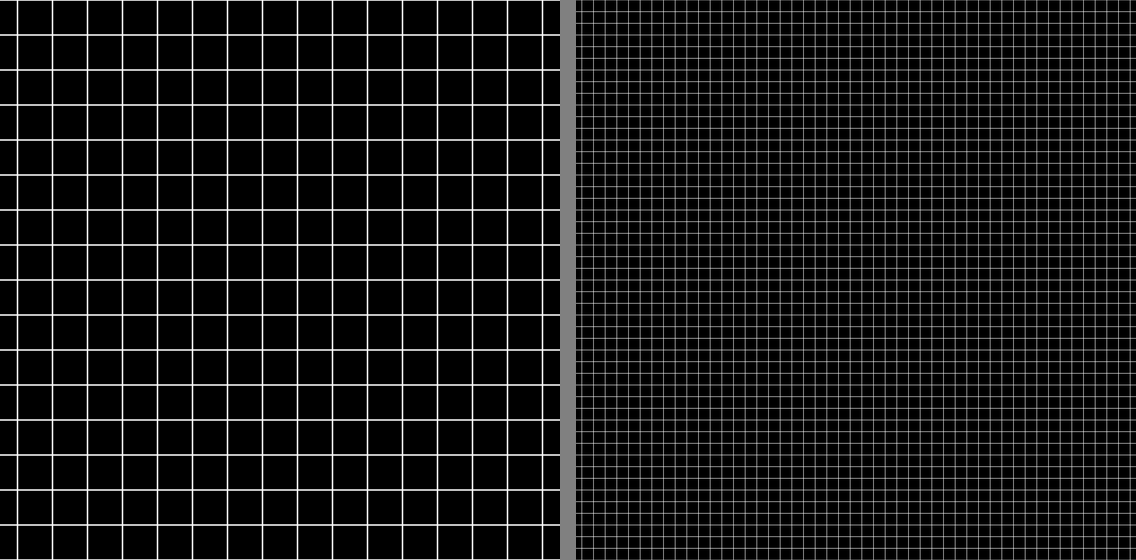
Left, the tile; right, the same tile 3 across and 3 down.
Give the GLSL for this pattern, as a WebGL 2 fragment shader.

```glsl
#version 300 es
precision highp float;
// A plain square grid of thin pale lines on black, 16 cells each way.
// Each pixel takes the exact share of its width that a line covers,
// so the lines stay even at any size and the grid tiles seamlessly.

uniform vec2 u_resolution;
out vec4 fragColor;

const vec2 REPEATS = vec2(16.0);
const vec2 LINE_OFFSET = vec2(0.5, 0.0);   // line position within a cell
const float LINE_WIDTH = 0.043;            // fraction of a cell
const vec3 BACKGROUND = vec3(0.0);
const vec3 LINE_COLOUR = vec3(1.0);

// Share of a pixel-wide interval covered by the nearest line, per axis
vec2 lineCoverage(vec2 cellPos, vec2 pixel) {
    vec2 dist = abs(fract(cellPos - LINE_OFFSET + 0.5) - 0.5);
    vec2 halfLine = vec2(0.5 * LINE_WIDTH);
    vec2 upper = min(dist + 0.5 * pixel, halfLine);
    vec2 lower = max(dist - 0.5 * pixel, -halfLine);
    return clamp((upper - lower) / pixel, 0.0, 1.0);
}

void main() {
    vec2 uv = gl_FragCoord.xy / u_resolution;
    vec2 pixel = REPEATS / u_resolution;   // pixel size in cells
    vec2 cover = lineCoverage(uv * REPEATS, pixel);

    // Union of the vertical and horizontal lines
    float grid = 1.0 - (1.0 - cover.x) * (1.0 - cover.y);
    fragColor = vec4(mix(BACKGROUND, LINE_COLOUR, grid), 1.0);
}
```
